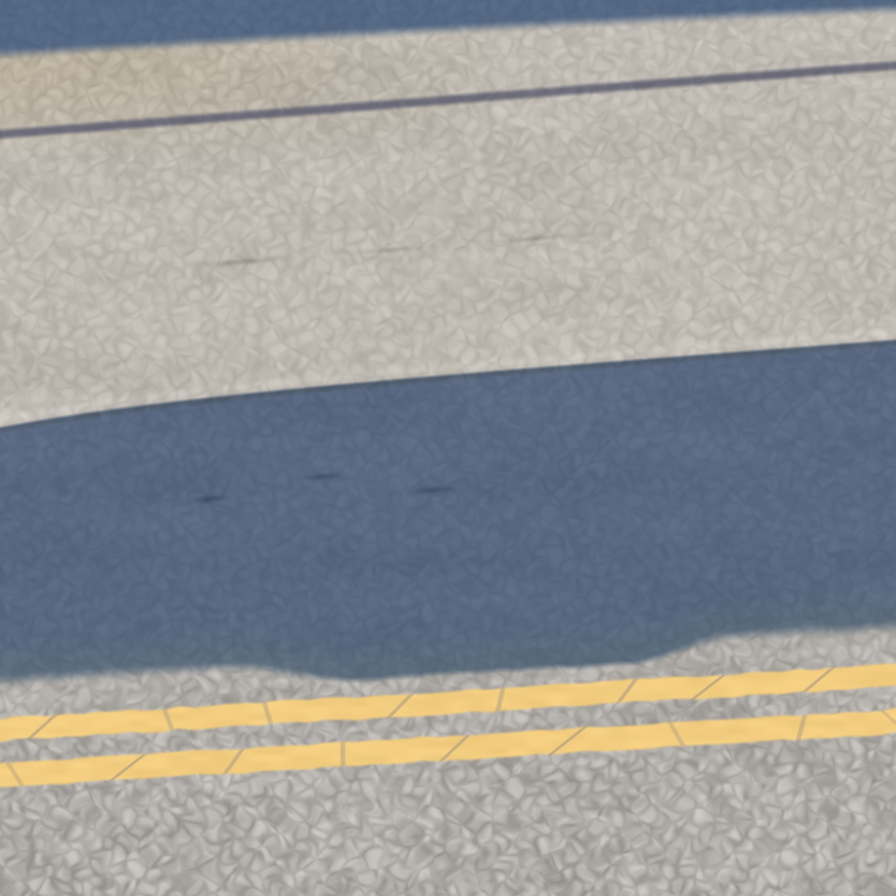
Reproduce this texture procedurally as a WebGL 2 fragment shader.

```glsl
#version 300 es
precision highp float;
// Sunlit asphalt crossed by slanted blue shadows, a dark seam and two yellow road lines.

uniform vec2 u_resolution;
out vec4 fragColor;

const vec3 SUNLIT_FAR = vec3(0.745, 0.725, 0.695);
const vec3 SUNLIT_NEAR = vec3(0.695, 0.683, 0.665);
const vec3 SHADE = vec3(0.35, 0.41, 0.505);
const vec3 SHADE_TOP = vec3(0.33, 0.41, 0.52);
const vec3 SEAM = vec3(0.40, 0.40, 0.46);
const vec3 PAINT = vec3(0.955, 0.805, 0.50);
const vec3 WORN = vec3(0.74, 0.65, 0.50);

vec2 hash2(vec2 p) {
  p = vec2(dot(p, vec2(127.1, 311.7)), dot(p, vec2(269.5, 183.3)));
  return fract(sin(p) * 43758.55);
}

float valueNoise(vec2 p) {
  vec2 i = floor(p), f = fract(p);
  f = f * f * (3.0 - 2.0 * f);
  float low = mix(hash2(i).x, hash2(i + vec2(1, 0)).x, f.x);
  float high = mix(hash2(i + vec2(0, 1)).x, hash2(i + vec2(1, 1)).x, f.x);
  return mix(low, high, f.y);
}

// Gap between the two nearest cell points: dark, winding borders
float cellGap(vec2 p) {
  vec2 cell = floor(p), f = fract(p);
  float nearest = 8.0, second = 8.0;
  for (int y = -1; y <= 1; y++)
    for (int x = -1; x <= 1; x++) {
      vec2 o = vec2(x, y);
      float d = length(o + hash2(cell + o) - f);
      second = min(second, max(nearest, d));
      nearest = min(nearest, d);
    }
  return second - nearest;
}

// Wormy surface grain, centred near zero
float grain(vec2 p) {
  vec2 wiggle = vec2(sin(p.y * 170.0 + 3.0 * sin(p.x * 61.0)),
                     sin(p.x * 150.0 + 3.0 * sin(p.y * 73.0)));
  vec2 q = p + 0.003 * wiggle;
  float cells = smoothstep(0.0, 0.6, cellGap(q * 62.0)) - 0.5;
  return 0.55 * cells + 0.9 * (valueNoise(q * 115.0) - 0.5);
}

// 1 below the edge height, 0 above it
float below(float y, float edge, float blur) {
  return 1.0 - smoothstep(edge - blur, edge + blur, y);
}

float band(float y, float centre, float halfWidth, float blur) {
  return 1.0 - smoothstep(halfWidth - blur, halfWidth + blur, abs(y - centre));
}

float streak(vec2 p, vec2 centre, vec2 size) {
  vec2 d = p - centre;
  d.y -= 0.08 * d.x;
  return exp(-dot(d / size, d / size));
}

// Slanted hairline breaks, one per stretch of paint
float cracks(vec2 p, float centre, float seed) {
  float u = p.x * 8.0 + seed;
  vec2 h = hash2(vec2(floor(u), seed));
  float slant = (p.y - centre) * mix(-18.0, 14.0, h.y);
  float d = abs(fract(u) - 0.3 - 0.4 * h.x - slant);
  return (1.0 - smoothstep(0.008, 0.035, d)) * (0.3 + 0.6 * h.y);
}

vec3 paintLine(vec3 col, vec2 p, float centre, float halfWidth, float seed, float blur) {
  float ragged = 0.003 * (valueNoise(vec2(p.x * 55.0, seed)) - 0.5);
  float mask = band(p.y, centre + ragged, halfWidth, blur);
  vec3 paint = PAINT + 0.045 * (valueNoise(p * vec2(45.0, 130.0)) - 0.5);
  paint = mix(paint, WORN, cracks(p, centre, seed));
  return mix(col, paint, mask);
}

void main() {
  vec2 p = gl_FragCoord.xy / u_resolution;
  float blur = max(0.0025, 0.8 / u_resolution.y);
  float g = grain(p);
  float drift = valueNoise(p * vec2(5.0, 24.0)) - 0.5;

  // Sunlit surface, warmer at the upper left
  vec3 col = mix(SUNLIT_NEAR, SUNLIT_FAR, smoothstep(0.2, 0.65, p.y));
  col += mix(0.15, 0.075, smoothstep(0.1, 0.45, p.y)) * g + 0.035 * drift;
  float warmth = smoothstep(0.8, 0.92, p.y) * (1.0 - smoothstep(0.0, 0.7, p.x));
  col -= vec3(0.02, 0.035, 0.075) * warmth;

  // Thin dark seam and the shadow along the top
  float seam = band(p.y, 0.850 + 0.077 * p.x, 0.0048, 0.0035);
  col = mix(col, SEAM + 0.03 * g, 0.92 * seam);
  float topEdge = 0.939 + 0.061 * p.x - 0.010 * p.x * p.x;
  col = mix(col, SHADE_TOP + 0.03 * g, 1.0 - below(p.y, topEdge, 0.008));

  // Broad shadow with a bright rim above and a sagging lower edge
  float upper = 0.523 + 0.075 * p.x + 0.023 * (1.0 - exp(-5.0 * p.x));
  float sag = smoothstep(0.25, 0.40, p.x) * (1.0 - smoothstep(0.70, 0.82, p.x));
  float lower = 0.240 + 0.061 * p.x - 0.023 * sag;
  lower += 0.003 * (valueNoise(p * 45.0) - 0.5);
  col += 0.035 * band(p.y, upper + 0.008, 0.004, 0.004);
  float lowBlur = mix(0.009, 0.005, sag);
  float shadow = below(p.y, upper, blur) * (1.0 - below(p.y, lower, lowBlur));
  vec3 shade = SHADE + 0.035 * g + 0.02 * drift;
  shade -= vec3(0.03, 0.04, 0.07) * band(p.y, upper - 0.003, 0.003, 0.003);
  shade += vec3(0.01, 0.015, -0.015) * below(p.y, lower + 0.03, 0.03);
  col = mix(col, shade, shadow);

  // Short scuffs on both surfaces
  for (int i = 0; i < 3; i++) {
    float k = float(i);
    vec2 shadeScuff = vec2(0.234 + 0.125 * k, 0.443 + 0.005 * k + 0.02 * sin(1.57 * k));
    vec2 sunScuff = vec2(0.27 + 0.165 * k, 0.708 + 0.013 * k);
    col -= 0.085 * streak(p, shadeScuff, vec2(0.018, 0.0035));
    col -= 0.10 * streak(p, sunScuff, vec2(0.034, 0.003));
  }

  // Double yellow line
  col = paintLine(col, p, 0.186 + 0.060 * p.x, 0.0125, 3.0, blur);
  col = paintLine(col, p, 0.135 + 0.060 * p.x, 0.0135, 7.4, blur);

  fragColor = vec4(clamp(col, 0.0, 1.0), 1.0);
}
```
